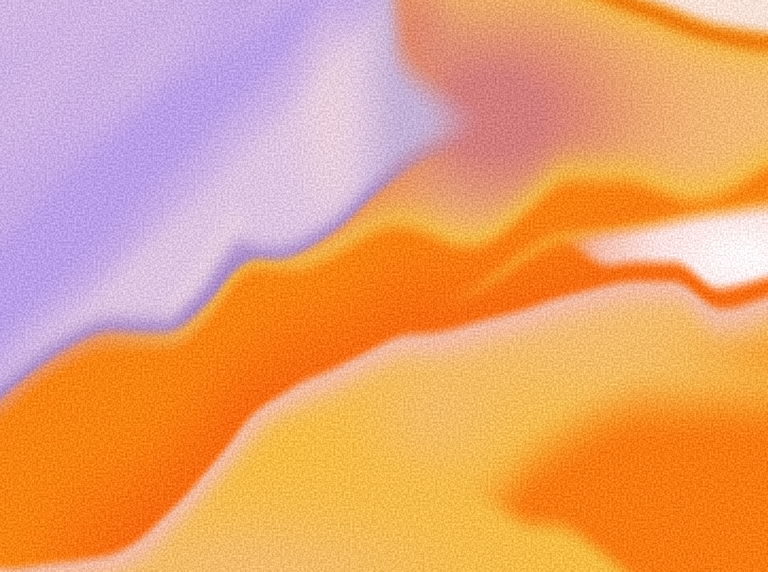
Reproduce this background procedurally as a Shadertoy shader.

```glsl
// Draws a grainy marbled background of lilac, orange, amber and pearl flows.

const float ASPECT = 1.34;         // proportions of the composition
const float GRAIN_SCALE = 270.0;   // grain cells per canvas height
const float GRAIN_AMOUNT = 0.15;
const float WARP_AMOUNT = 0.006;

const vec3 LILAC  = vec3(0.78, 0.67, 0.90);
const vec3 VIOLET = vec3(0.72, 0.61, 0.91);
const vec3 SHADOW = vec3(0.63, 0.50, 0.77);
const vec3 PEARL  = vec3(0.90, 0.81, 0.88);
const vec3 ROSE   = vec3(0.83, 0.49, 0.49);
const vec3 CORAL  = vec3(0.91, 0.54, 0.36);
const vec3 PEACH  = vec3(0.95, 0.73, 0.46);
const vec3 PINK   = vec3(0.95, 0.73, 0.66);
const vec3 AMBER  = vec3(0.96, 0.73, 0.25);
const vec3 ORANGE = vec3(0.97, 0.51, 0.06);
const vec3 EMBER  = vec3(0.96, 0.40, 0.06);
const vec3 WHITE  = vec3(1.0, 0.97, 0.98);

vec2 gradient(vec2 cell) {
    vec3 h = fract(cell.xyx * vec3(0.1031, 0.1030, 0.0973));
    h += dot(h, h.yzx + 33.33);
    float angle = 6.2832 * fract((h.x + h.y) * h.z);
    return vec2(cos(angle), sin(angle));
}

float gradientNoise(vec2 p) {
    vec2 i = floor(p), f = fract(p);
    vec2 w = f * f * f * (f * (f * 6.0 - 15.0) + 10.0);
    float a = dot(gradient(i), f);
    float b = dot(gradient(i + vec2(1, 0)), f - vec2(1, 0));
    float c = dot(gradient(i + vec2(0, 1)), f - vec2(0, 1));
    float d = dot(gradient(i + vec2(1, 1)), f - vec2(1, 1));
    return mix(mix(a, b, w.x), mix(c, d, w.x), w.y);
}

float ramp(float a, float b, float x) { return smoothstep(a, b, x); }
float glow(float d, float width) { return exp(-d * d / (width * width)); }
float spot(vec2 p, vec2 center, vec2 size) {
    vec2 d = (p - center) / size;
    return exp(-dot(d, d));
}
float segment(vec2 p, vec2 a, vec2 b) {
    vec2 ab = b - a;
    return length(p - a - ab * clamp(dot(p - a, ab) / dot(ab, ab), 0.0, 1.0));
}

// Flow boundaries: heights built from successive soft steps
float lilacEdge(float x) {
    return 0.238 + 0.18 * ramp(-0.1, 0.15, x) + 0.127 * ramp(0.215, 0.34, x)
         + 0.175 * ramp(0.355, 0.58, x);
}
float bandTop(float x) {
    return 0.215 + 0.182 * ramp(-0.1, 0.15, x) + 0.132 * ramp(0.22, 0.34, x)
         + 0.076 * ramp(0.385, 0.52, x) - 0.035 * ramp(0.52, 0.61, x)
         + 0.113 * ramp(0.615, 0.75, x) - 0.033 * ramp(0.81, 0.9, x)
         + 0.08 * ramp(0.9, 1.05, x);
}
float bandBottom(float x) {
    return 0.008 + 0.025 * ramp(0.0, 0.18, x) + 0.31 * ramp(0.13, 0.42, x)
         + 0.075 * ramp(0.4, 0.54, x) + 0.092 * ramp(0.53, 0.85, x)
         - 0.047 * ramp(0.875, 0.94, x) + 0.03 * ramp(0.94, 1.05, x);
}
float wispTop(float x) {
    return 0.475 + 0.11 * ramp(0.58, 0.74, x) + 0.055 * ramp(0.72, 1.02, x);
}

vec3 lilacFlow(vec2 p, float height) {
    vec2 q = vec2(p.x * ASPECT, p.y);
    float across = q.x + 1.0 - q.y, along = q.x + q.y;
    float streak = gradientNoise(vec2(across * 8.0, along * 1.6));
    vec3 c = mix(LILAC, PEARL, 0.25 * ramp(0.5, 1.0, p.y) + 0.35 * streak);
    c = mix(c, VIOLET, 0.85 * glow(across - 0.53 - 0.1 * streak, 0.11));
    c = mix(c, PEARL, 0.75 * ramp(0.58, 0.76, across + 0.08 * streak));
    c = mix(c, WHITE * vec3(0.93, 0.85, 0.87), 0.7 * spot(p, vec2(0.43, 0.78), vec2(0.035, 0.17)));
    c = mix(c, LILAC * vec3(0.96, 1.0, 0.92), 0.8 * ramp(0.45, 0.53, p.x));
    c = mix(c, PEARL, 0.8 * glow(segment(q, vec2(0.30, 0.45), vec2(0.41, 0.61)), 0.02));
    c = mix(c, SHADOW, 0.55 * glow(segment(q, vec2(0.335, 0.44), vec2(0.42, 0.56)), 0.022));
    return mix(c, SHADOW, 0.85 * glow(max(height, 0.0), 0.028));
}

vec3 upperFlow(vec2 p, float height) {
    vec3 c = mix(PEACH, AMBER, 0.3 * glow(p.y - 1.0, 0.12));
    c = mix(c, CORAL, 0.7 * spot(p, vec2(0.70, 0.80), vec2(0.16, 0.17)));
    c = mix(c, ROSE, min(1.0, 1.25 * spot(p, vec2(0.64, 0.80), vec2(0.13, 0.14))));
    c = mix(c, ROSE, 0.8 * spot(p, vec2(0.53, 0.94), vec2(0.055, 0.09)));
    c = mix(c, CORAL, 0.85 * (1.0 - ramp(0.48, 0.60, p.x)));
    c = mix(c, AMBER, 0.85 * glow(height, 0.045) * ramp(0.05, 0.35, p.x));
    // Orange vein with a pale corner above it
    float vein = p.y - 0.924 - 0.08 * pow(max(1.0 - p.x, 0.0) / 0.2, 1.4);
    c = mix(c, AMBER, 0.7 * glow(vein, 0.05));
    c = mix(c, vec3(0.97, 0.88, 0.84), ramp(0.0, 0.035, vein));
    return mix(c, ORANGE * 0.96, glow(vein, 0.018));
}

vec3 lowerFlow(vec2 p, float depth) {
    vec3 c = mix(AMBER, PEACH, 0.8 * spot(p, vec2(0.75, 0.42), vec2(0.28, 0.14)));
    c = mix(c, PEACH, 0.8 * spot(p, vec2(0.32, 0.0), vec2(0.25, 0.11)));
    c = mix(c, PEACH, 0.6 * spot(p, vec2(0.57, 0.27), vec2(0.09, 0.1)));
    c = mix(c, ORANGE, 0.45 * spot(p, vec2(1.02, 0.38), vec2(0.1, 0.05)));
    float top = 0.13 + 0.165 * ramp(0.58, 0.85, p.x);
    float bottom = 0.14 - 0.06 * ramp(0.6, 0.7, p.x) - 0.11 * ramp(0.72, 0.86, p.x);
    float pool = ramp(-0.07, 0.07, top - p.y) * ramp(-0.025, 0.03, p.y - bottom);
    c = mix(c, mix(ORANGE, EMBER, 0.3), pool * ramp(0.58, 0.7, p.x));
    return mix(c, PINK, 0.9 * glow(max(depth - 0.01, 0.0), 0.04));
}

void mainImage(out vec4 fragColor, in vec2 fragCoord) {
    vec2 uv = fragCoord / iResolution.xy;
    vec2 q = vec2(uv.x * ASPECT, uv.y);
    vec2 p = uv + WARP_AMOUNT * vec2(gradientNoise(q * 9.0), gradientNoise(q * 9.0 + 40.0));
    float lilac = p.y - lilacEdge(p.x), top = p.y - bandTop(p.x);
    float bottom = p.y - bandBottom(p.x), wisp = p.y - wispTop(p.x);

    // Upper flows
    float lobe = 0.515 + 0.075 * glow(p.y - 0.79, 0.075) - p.x;
    float soft = mix(0.045, 0.018, ramp(0.8, 0.95, p.y));
    vec3 color = upperFlow(p, top);
    color = mix(color, lilacFlow(p, lilac), ramp(-0.012, 0.016, lilac) * ramp(-soft, soft, lobe));

    // Orange band, deeper toward its lower edge
    float grainLines = gradientNoise(vec2((q.x - q.y) * 3.0, (q.x + q.y * 1.4) * 2.0));
    float heat = 0.8 * glow(bottom, 0.13) * ramp(0.0, 0.2, p.x) + 0.25 * grainLines;
    vec3 band = mix(ORANGE, EMBER, clamp(heat, 0.0, 1.0));
    band = mix(band, AMBER, 0.45 * glow(wisp, 0.016) * ramp(0.56, 0.68, p.x));
    color = mix(color, band, ramp(-0.022, 0.022, -top));

    // Pearl wisp tapering leftward
    float floorY = mix(wispTop(p.x) - 0.005, bandBottom(p.x) + 0.03, ramp(0.72, 0.8, p.x));
    float body = ramp(-0.018, 0.022, -wisp) * ramp(-0.012, 0.018, p.y - floorY);
    vec3 pearl = mix(PINK, vec3(0.98, 0.87, 0.86), ramp(0.76, 0.87, p.x));
    pearl = mix(pearl, WHITE, spot(p, vec2(0.97, 0.55), vec2(0.08, 0.06)));
    color = mix(color, pearl, body * ramp(0.72, 0.79, p.x));

    // Lower flow and grain
    color = mix(color, lowerFlow(p, -bottom), ramp(-0.012, 0.014, -bottom));
    color += GRAIN_AMOUNT * gradientNoise(q * GRAIN_SCALE);
    fragColor = vec4(clamp(color, 0.0, 1.0), 1.0);
}
```
